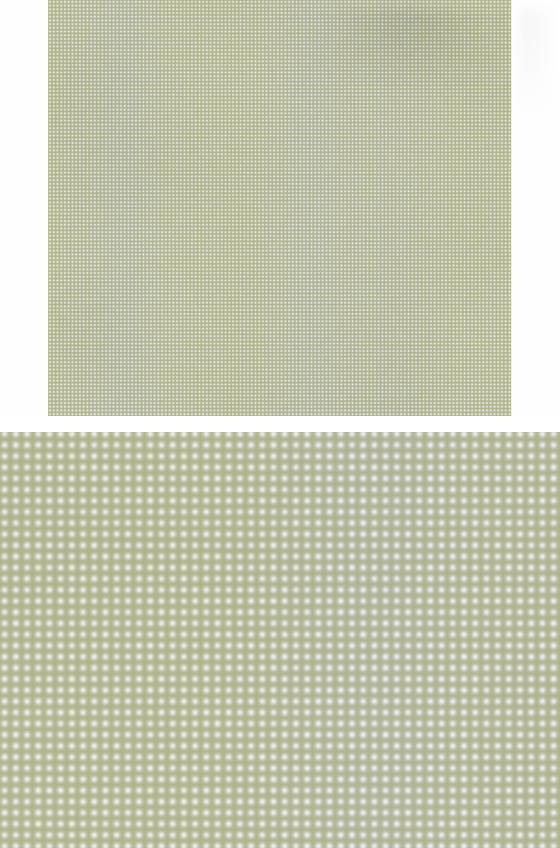
Top: the whole. Bottom: its middle third, enlarged.
Give the GLSL for this pattern, as a WebGL 2 fragment shader.

```glsl
#version 300 es
precision highp float;

uniform vec2 u_resolution;
out vec4 fragColor;

const vec2 HOLES = vec2(124.0, 112.0);   // holes across and down the cloth
const float CLOTH_LEFT = 0.086;
const float CLOTH_RIGHT = 0.913;
const float HOLE_SPREAD = 0.085;         // squared radius of the soft hole, in cells
const vec3 BACKDROP = vec3(0.995, 0.995, 1.0);
const vec3 THREAD = vec3(0.69, 0.70, 0.55);
const vec3 HOLE = vec3(0.93, 0.94, 0.935);
const vec3 COOL_TINT = vec3(-0.008, -0.006, 0.022);

float hash(vec2 p) {
    vec3 q = fract(vec3(p.xyx) * 0.1031);
    q += dot(q, q.yzx + 33.33);
    return fract((q.x + q.y) * q.z);
}

// Value noise that wraps after a whole number of lattice cells
float wrappedNoise(vec2 uv, vec2 period) {
    vec2 p = uv * period;
    vec2 i = floor(p);
    vec2 f = fract(p);
    f = f * f * (3.0 - 2.0 * f);
    vec2 a = mod(i, period);
    vec2 b = mod(i + 1.0, period);
    return mix(mix(hash(a), hash(vec2(b.x, a.y)), f.x),
               mix(hash(vec2(a.x, b.y)), hash(b), f.x), f.y);
}

// Soft round opening in the middle of a weave cell
float holeMask(vec2 local, float spread) {
    vec2 d = local - 0.5;
    return exp(-dot(d, d) / spread);
}

// Soft shadow that vanishes before the top edge
float topShade(float y, float start, float peak) {
    return smoothstep(start, peak, y) * (1.0 - smoothstep(peak, 1.0, y));
}

float bump(float x, float center, float width) {
    float d = (x - center) / width;
    return exp(-d * d);
}

vec3 meshColor(vec2 uv, vec2 clothUv) {
    vec2 grid = clothUv * HOLES;
    vec2 cell = floor(grid);
    float variation = hash(cell) - 0.5;
    float open = holeMask(fract(grid), HOLE_SPREAD * (1.0 + 0.12 * variation));
    vec3 color = mix(THREAD, HOLE, open * (0.97 + 0.08 * variation));

    // Faint cool bands and uneven light across the cloth
    float cool = bump(uv.x, 0.22, 0.06) + bump(uv.x, 0.56, 0.06)
               + 0.6 * bump(uv.x, 0.70, 0.07);
    color += COOL_TINT * cool;
    color += 0.016 * (wrappedNoise(uv, vec2(7.0, 5.0)) - 0.5);

    // Dim patch toward the upper right
    color -= 0.05 * bump(uv.x, 0.74, 0.13) * topShade(uv.y, 0.72, 0.95);
    return color;
}

void main() {
    vec2 uv = gl_FragCoord.xy / u_resolution;
    float pixel = 1.0 / u_resolution.x;
    vec2 clothUv = vec2((uv.x - CLOTH_LEFT) / (CLOTH_RIGHT - CLOTH_LEFT), uv.y);

    // Pale backdrop with a faint shadow beside the cloth
    float sideShade = smoothstep(CLOTH_RIGHT, 0.94, uv.x) * (1.0 - smoothstep(0.94, 1.0, uv.x));
    vec3 color = BACKDROP - 0.025 * sideShade * topShade(uv.y, 0.70, 0.95);

    // Cloth with smoothed side edges
    float edgeDistance = min(uv.x - CLOTH_LEFT, CLOTH_RIGHT - uv.x);
    float cover = smoothstep(-0.5 * pixel, 0.5 * pixel, edgeDistance);
    color = mix(color, meshColor(uv, clothUv), cover);

    fragColor = vec4(clamp(color, 0.0, 1.0), 1.0);
}
```
